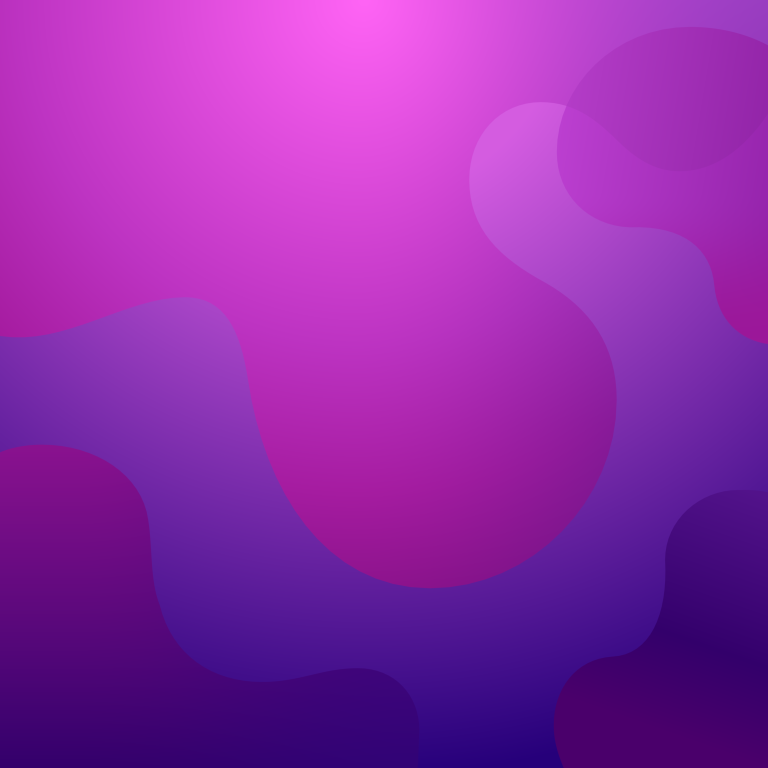
This background is drawn by a Shadertoy shader. Its source:

```glsl
#define GLOW_CENTER vec2(0.475, 0.0)
#define GLOW_PINK vec3(1.00, 0.39, 0.96)
#define ORCHID vec3(0.74, 0.20, 0.76)
#define MAGENTA vec3(0.65, 0.11, 0.63)
#define DEEP_MAGENTA vec3(0.54, 0.07, 0.54)
#define BAND_NEAR vec3(0.83, 0.36, 0.88)
#define BAND_FAR vec3(0.15, 0.00, 0.48)
#define BERRY vec3(0.54, 0.07, 0.56)
#define NIGHT vec3(0.20, 0.00, 0.42)
#define PLUM vec3(0.29, 0.00, 0.42)
#define CURVE_STEPS 16

// Outline traced by a pen: tracks edge distance and inside/outside parity
struct Path { vec2 point; vec2 pen; float dist; float side; };

Path startPath(vec2 point, vec2 start) {
    return Path(point, start, 10.0, 1.0);
}

void lineTo(inout Path s, vec2 end) {
    vec2 edge = end - s.pen, toPoint = s.point - s.pen;
    float t = clamp(dot(toPoint, edge) / max(dot(edge, edge), 1e-9), 0.0, 1.0);
    s.dist = min(s.dist, length(toPoint - edge * t));
    if ((s.pen.y > s.point.y) != (end.y > s.point.y)
        && toPoint.x < edge.x * toPoint.y / edge.y) s.side = -s.side;
    s.pen = end;
}

void curveTo(inout Path s, vec2 b, vec2 c, vec2 d) {
    vec2 a = s.pen;
    for (int i = 1; i <= CURVE_STEPS; i++) {
        float t = float(i) / float(CURVE_STEPS), u = 1.0 - t;
        lineTo(s, u*u*u*a + 3.0*u*u*t*b + 3.0*u*t*t*c + t*t*t*d);
    }
}

float coverage(Path s, float pixel) {
    return smoothstep(-0.7 * pixel, 0.7 * pixel, -s.dist * s.side);
}

// Shapes, with y measured down from the top edge
Path bandShape(vec2 p) {
    Path s = startPath(p, vec2(0.0, 0.4375));
    curveTo(s, vec2(0.085, 0.451), vec2(0.163, 0.387), vec2(0.241, 0.387));
    curveTo(s, vec2(0.293, 0.387), vec2(0.313, 0.430), vec2(0.323, 0.495));
    curveTo(s, vec2(0.344, 0.638), vec2(0.423, 0.766), vec2(0.560, 0.766));
    curveTo(s, vec2(0.693, 0.766), vec2(0.803, 0.651), vec2(0.803, 0.521));
    curveTo(s, vec2(0.803, 0.449), vec2(0.768, 0.401), vec2(0.710, 0.368));
    curveTo(s, vec2(0.651, 0.336), vec2(0.611, 0.299), vec2(0.611, 0.234));
    curveTo(s, vec2(0.611, 0.176), vec2(0.651, 0.133), vec2(0.704, 0.133));
    curveTo(s, vec2(0.753, 0.133), vec2(0.781, 0.161), vec2(0.807, 0.186));
    curveTo(s, vec2(0.833, 0.211), vec2(0.857, 0.223), vec2(0.885, 0.223));
    curveTo(s, vec2(0.931, 0.223), vec2(0.970, 0.193), vec2(1.0, 0.148));
    lineTo(s, vec2(1.1, 0.0));
    lineTo(s, vec2(1.1));
    lineTo(s, vec2(-0.1, 1.1));
    lineTo(s, vec2(-0.1, 0.4375));
    lineTo(s, vec2(0.0, 0.4375));
    return s;
}

Path lowerLeftShape(vec2 p) {
    Path s = startPath(p, vec2(0.0, 0.589));
    curveTo(s, vec2(0.016, 0.582), vec2(0.036, 0.579), vec2(0.055, 0.579));
    curveTo(s, vec2(0.124, 0.579), vec2(0.185, 0.618), vec2(0.193, 0.677));
    curveTo(s, vec2(0.199, 0.716), vec2(0.195, 0.755), vec2(0.208, 0.788));
    curveTo(s, vec2(0.224, 0.853), vec2(0.276, 0.888), vec2(0.341, 0.888));
    curveTo(s, vec2(0.391, 0.888), vec2(0.419, 0.870), vec2(0.466, 0.870));
    curveTo(s, vec2(0.514, 0.870), vec2(0.546, 0.905), vec2(0.546, 0.951));
    lineTo(s, vec2(0.540, 1.1));
    lineTo(s, vec2(-0.1, 1.1));
    lineTo(s, vec2(-0.1, 0.589));
    lineTo(s, vec2(0.0, 0.589));
    return s;
}

Path lowerRightShape(vec2 p) {
    Path s = startPath(p, vec2(1.0, 0.641));
    curveTo(s, vec2(0.986, 0.638), vec2(0.977, 0.638), vec2(0.961, 0.638));
    curveTo(s, vec2(0.911, 0.638), vec2(0.866, 0.677), vec2(0.866, 0.729));
    curveTo(s, vec2(0.870, 0.801), vec2(0.846, 0.853), vec2(0.797, 0.855));
    curveTo(s, vec2(0.749, 0.858), vec2(0.721, 0.898), vec2(0.721, 0.944));
    curveTo(s, vec2(0.721, 0.966), vec2(0.727, 0.983), vec2(0.734, 1.0));
    lineTo(s, vec2(0.77, 1.1));
    lineTo(s, vec2(1.1));
    lineTo(s, vec2(1.1, 0.641));
    lineTo(s, vec2(1.0, 0.641));
    return s;
}

Path upperRightShape(vec2 p) {
    Path s = startPath(p, vec2(1.0, 0.059));
    curveTo(s, vec2(0.970, 0.043), vec2(0.935, 0.035), vec2(0.898, 0.035));
    curveTo(s, vec2(0.801, 0.035), vec2(0.725, 0.111), vec2(0.725, 0.198));
    curveTo(s, vec2(0.725, 0.254), vec2(0.766, 0.294), vec2(0.820, 0.296));
    curveTo(s, vec2(0.892, 0.293), vec2(0.926, 0.326), vec2(0.930, 0.371));
    curveTo(s, vec2(0.934, 0.417), vec2(0.964, 0.443), vec2(1.0, 0.448));
    lineTo(s, vec2(1.1, 0.448));
    lineTo(s, vec2(1.1, 0.059));
    lineTo(s, vec2(1.0, 0.059));
    return s;
}

float ramp(float a, float b, float x) { return clamp((x - a) / (b - a), 0.0, 1.0); }

// Glow falling off from the top, cooler on the right
vec3 glowColor(vec2 p, float d) {
    vec3 col = mix(GLOW_PINK, ORCHID, ramp(0.0, 0.45, d));
    col = mix(col, MAGENTA, ramp(0.45, 0.64, d));
    col = mix(col, DEEP_MAGENTA, ramp(0.64, 0.78, d));
    vec3 violet = mix(vec3(0.52, 0.30, 0.79), vec3(0.30, 0.09, 0.54), ramp(0.0, 0.55, p.y));
    return mix(col, violet, 0.6 * smoothstep(0.45, 1.1, p.x));
}

vec3 upperRightColor(vec2 p, float band) {
    float shade = clamp((p.x - 0.73) * 3.0 + (p.y - 0.1) * 0.5, 0.0, 1.0);
    vec3 col = mix(vec3(0.74, 0.25, 0.82), vec3(0.57, 0.13, 0.66), shade);
    col = mix(col, vec3(0.61, 0.09, 0.60), smoothstep(0.25, 0.45, p.y));
    return col * mix(0.96, 1.0, band);
}

vec3 lowerLeftColor(vec2 p) {
    vec3 col = mix(BERRY, NIGHT, ramp(0.58, 1.0, p.y));
    return mix(col, vec3(0.18, 0.02, 0.50), 0.5 * smoothstep(0.1, 0.55, p.x));
}

vec3 lowerRightColor(vec2 p) {
    float slope = p.y + 0.35 * (1.0 - p.x);
    vec3 col = mix(vec3(0.32, 0.07, 0.54), NIGHT, ramp(0.65, 0.87, slope));
    return mix(col, PLUM, ramp(0.87, 1.0, slope));
}

void mainImage(out vec4 fragColor, in vec2 fragCoord) {
    vec2 p = fragCoord / iResolution.xy;
    p.y = 1.0 - p.y;
    float pixel = 1.0 / min(iResolution.x, iResolution.y);
    float d = length(p - GLOW_CENTER);
    float band = coverage(bandShape(p), pixel);

    // Layers from back to front
    vec3 col = glowColor(p, d);
    col = mix(col, mix(BAND_NEAR, BAND_FAR, ramp(0.26, 1.01, d)), band);
    col = mix(col, upperRightColor(p, band), coverage(upperRightShape(p), pixel));
    col = mix(col, lowerLeftColor(p), coverage(lowerLeftShape(p), pixel));
    col = mix(col, lowerRightColor(p), coverage(lowerRightShape(p), pixel));
    fragColor = vec4(col, 1.0);
}
```
